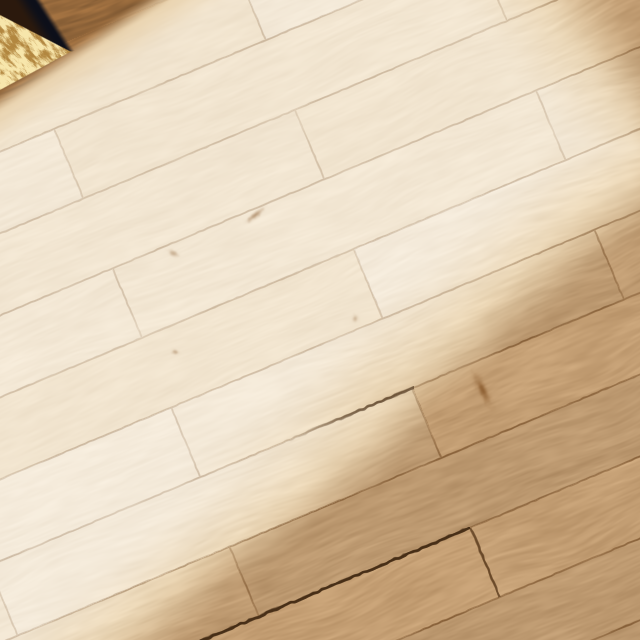
A WebGL 1 fragment shader for this texture:

```glsl
precision highp float;
// Slanted pale oak floorboards crossed by a soft band of sunlight.
uniform vec2 u_resolution;

#define BOARD_WIDTH 0.118
#define BOARD_LENGTH 0.7175
#define FIRST_SEAM 0.2185
#define SEAM_HALF 0.0011
#define LIT_GRAIN 0.045
#define SHADE_GRAIN 0.17
#define SUNLIT vec3(0.957, 0.918, 0.855)
#define GOLDEN vec3(0.90, 0.795, 0.625)
#define SHADED vec3(0.755, 0.612, 0.447)
#define UMBER vec3(0.41, 0.25, 0.10)

float hash(vec2 p) {
  return fract(sin(dot(p, vec2(127.1, 311.7))) * 43758.545);
}

float noise(vec2 p) {
  vec2 i = floor(p), f = fract(p);
  f = f * f * (3.0 - 2.0 * f);
  return mix(mix(hash(i), hash(i + vec2(1.0, 0.0)), f.x),
             mix(hash(i + vec2(0.0, 1.0)), hash(i + vec2(1.0, 1.0)), f.x), f.y);
}

float fbm(vec2 p) {
  float sum = 0.0, amp = 0.5;
  for (int i = 0; i < 4; i++) {
    sum += amp * noise(p);
    p = p * 2.03 + 17.3;
    amp *= 0.5;
  }
  return sum;
}

// Fine fibres with broad growth figure, centred on zero
float woodGrain(vec2 b, float seed) {
  vec2 q = b + seed * vec2(31.0, 7.0);
  q.y += 0.022 * (noise(q * vec2(7.0, 12.0)) - 0.5) + b.x * 0.08 * (seed - 0.5);
  float fibre = noise(q * vec2(18.0, 170.0)) + 0.7 * noise(q * vec2(45.0, 310.0));
  float figure = fbm(q * vec2(5.0, 38.0));
  return (fibre - 0.85) * 0.55 + (figure - 0.47) * 0.7;
}

// Soft tilted oval mark
float knot(vec2 p, vec2 centre, vec2 size, float angle) {
  float c = cos(angle), s = sin(angle);
  vec2 d = p - centre;
  d = vec2(c * d.x + s * d.y, c * d.y - s * d.x) / size;
  return exp(-dot(d, d) * (0.7 + 0.8 * noise(p * 190.0)));
}

float stroke(float dist, float halfWidth, float px) {
  return 1.0 - smoothstep(halfWidth - px * 0.5, halfWidth + px, abs(dist));
}

void main() {
  // y runs downward from the top edge
  vec2 p = gl_FragCoord.xy / u_resolution;
  p.y = 1.0 - p.y;
  float px = 1.0 / u_resolution.y;

  // Board space: x along the boards, y across them
  vec2 b = vec2(0.922 * p.x - 0.387 * p.y, 0.387 * p.x + 0.922 * p.y);
  float across = (b.y - FIRST_SEAM) / BOARD_WIDTH;
  float row = floor(across);
  float along = b.x / BOARD_LENGTH - 0.5 * mod(row, 2.0);
  float seed = hash(vec2(floor(along), row) + 3.7);
  float grain = woodGrain(b, seed);

  // Sunlight edges: lower right diagonal and upper right corner
  float wobble = 0.025 * (fbm(p * 9.0) - 0.47);
  float edge = (p.y + 0.887 * p.x - 1.194) / 1.337 + wobble;
  edge -= 0.024 * step(abs(row - 5.0), 0.5) * step(b.x, 0.36);
  float corner = 0.839 * (p.x - 0.898) - 0.545 * p.y + wobble;
  float shade = max(smoothstep(-0.05, 0.055, edge), smoothstep(-0.055, 0.07, corner));
  float fringe = max(smoothstep(-0.17, 0.02, edge), smoothstep(-0.16, 0.04, corner));

  // Boards
  vec3 lit = SUNLIT * mix(vec3(1.0), vec3(0.985, 0.965, 0.925), seed);
  vec3 color = mix(lit, GOLDEN, fringe * 0.75);
  color = mix(color, SHADED * (0.95 + 0.09 * seed), shade);
  color *= 1.0 + grain * mix(LIT_GRAIN, SHADE_GRAIN, max(shade, fringe * 0.4)) * vec3(0.8, 1.0, 1.3);

  // Seams between rows and at board ends
  float seamDist = (fract(across + 0.5) - 0.5) * BOARD_WIDTH;
  float endDist = (fract(along + 0.5) - 0.5) * BOARD_LENGTH;
  float rag = 0.0012 * (noise(b * 130.0) - 0.5);
  float seam = max(stroke(seamDist + rag, SEAM_HALF, px), 0.8 * stroke(endDist + rag, SEAM_HALF, px));
  float ink = mix(0.22, 0.5, max(shade, fringe * 0.6)) * (0.65 + 0.6 * noise(b * 25.0));
  color = mix(color, UMBER, seam * ink);

  // Open, darker gaps
  float seamRow = floor(across + 0.5);
  float gap = 0.85 * step(abs(seamRow - 7.0), 0.1) * step(b.x, 0.358);
  gap += 0.55 * step(abs(seamRow - 5.0), 0.1) * smoothstep(0.12, 0.3, b.x) * step(b.x, 0.362);
  color = mix(color, UMBER * 0.55, gap * stroke(seamDist + 2.5 * rag, 0.0019, px));
  float endGap = step(abs(row - 7.0), 0.1) * stroke(endDist + 2.0 * rag, 0.0014, px);
  color = mix(color, UMBER * 0.7, endGap * 0.6);

  // Knots
  float marks = 0.45 * knot(p, vec2(0.399, 0.336), vec2(0.014, 0.004), -0.65);
  marks += 0.32 * knot(p, vec2(0.271, 0.396), vec2(0.007, 0.004), 0.4);
  marks += 0.30 * knot(p, vec2(0.274, 0.550), vec2(0.005, 0.003), 0.3);
  marks += 0.25 * knot(p, vec2(0.555, 0.498), vec2(0.004, 0.005), 0.0);
  marks += 0.70 * knot(p, vec2(0.754, 0.609), vec2(0.019, 0.006), 1.1);
  color = mix(color, UMBER * 1.2, min(marks, 0.8));

  // Shadow, dark recess and flaked board in the upper left
  float umbra = (0.161 - p.y - 0.65 * p.x) / 1.193;
  color = mix(color, GOLDEN, 0.7 * smoothstep(-0.065, 0.0, umbra));
  color = mix(color, vec3(0.60, 0.42, 0.24) * (1.0 + 0.3 * grain), smoothstep(-0.014, 0.018, umbra));
  float recess = p.x - 0.059 - 0.645 * p.y + 6.0 * max(p.y - 0.08, 0.0);
  vec3 dark = mix(vec3(0.17, 0.10, 0.05), vec3(0.05, 0.06, 0.10), smoothstep(-0.04, -0.01, recess));
  color = mix(color, dark, 1.0 - smoothstep(-0.006, 0.008, recess));
  float block = min(p.y - 0.0234 - 0.518 * p.x, 0.1406 - 0.541 * p.x - p.y);
  float flakes = fbm(vec2(p.x + p.y, p.y - p.x) * vec2(45.0, 110.0));
  vec3 chip = mix(vec3(0.70, 0.53, 0.25), vec3(0.97, 0.90, 0.67), smoothstep(0.25, 0.6, flakes));
  gl_FragColor = vec4(mix(color, chip, smoothstep(-px, px, block)), 1.0);
}
```
